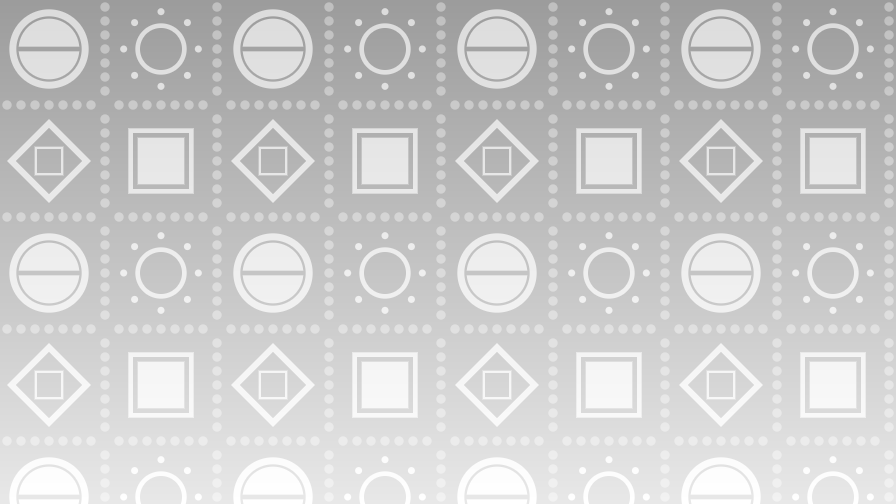
This pattern is drawn by a WebGL 1 fragment shader. Its source:

```glsl
precision highp float;
// A grid of framed motifs, eight across and four and a half down: split disc,
// sun, nested diamond and nested square alternate between dotted lines.
// Distance functions in a 96-unit cell are laid over a vertical grey gradient.

uniform vec2 u_resolution;

float box(vec2 p, float halfSide) {
  return max(abs(p.x), abs(p.y)) - halfSide;
}

// Band between two nested outlines
float band(float outer, float inner) {
  return max(outer, -inner);
}

float splitDisc(vec2 p) {
  float r = length(p);
  float halves = max(r - 26.0, 2.0 - abs(p.y));
  return min(band(r - 34.0, r - 28.0), halves);
}

float sun(vec2 p) {
  float ring = abs(length(p) - 20.0) - 2.0;
  // Fold eight rays into one octant
  vec2 a = abs(p);
  a = vec2(max(a.x, a.y), min(a.x, a.y));
  float rays = min(length(a - vec2(32.0, 0.0)), length(a - 22.63)) - 3.0;
  return min(ring, rays);
}

float nestedDiamond(vec2 p) {
  float l = abs(p.x) + abs(p.y);
  float frame = band(l - 36.0, l - 28.5) * 0.7071;
  return min(frame, band(box(p, 12.3), box(p, 10.3)));
}

float nestedSquare(vec2 p) {
  return min(band(box(p, 28.0), box(p, 24.0)), box(p, 20.0));
}

// Dots along one cell edge, leaving the corners open
float edgeDots(float across, float along) {
  float nearest = clamp(floor(along / 12.0 + 0.5), -3.0, 3.0) * 12.0;
  return length(vec2(48.0 - abs(across), along - nearest)) - 4.0;
}

float coverage(float d, float pixel) {
  return clamp(0.5 - d / pixel, 0.0, 1.0);
}

void main() {
  // Cells are counted from the upper left
  float pixel = 768.0 / u_resolution.x;
  vec2 fromTop = vec2(gl_FragCoord.x, u_resolution.y - gl_FragCoord.y);
  vec2 grid = (fromTop * pixel + 6.0) / 96.0;
  vec2 p = (fract(grid) - 0.5) * 96.0;
  vec2 odd = mod(floor(grid), 2.0);

  float motif;
  if (odd.y < 0.5) {
    motif = odd.x < 0.5 ? splitDisc(p) : sun(p);
  } else {
    motif = odd.x < 0.5 ? nestedDiamond(p) : nestedSquare(p);
  }
  float dots = min(edgeDots(p.x, p.y), edgeDots(p.y, p.x));

  // Every layer lightens toward the bottom
  float fall = fromTop.y / u_resolution.y;
  float shade = mix(0.61, 0.91, fall);
  shade = mix(shade, mix(0.75, 0.95, fall), coverage(dots, pixel));
  shade = mix(shade, mix(0.86, 1.0, fall), coverage(motif, pixel));
  gl_FragColor = vec4(vec3(shade), 1.0);
}
```
